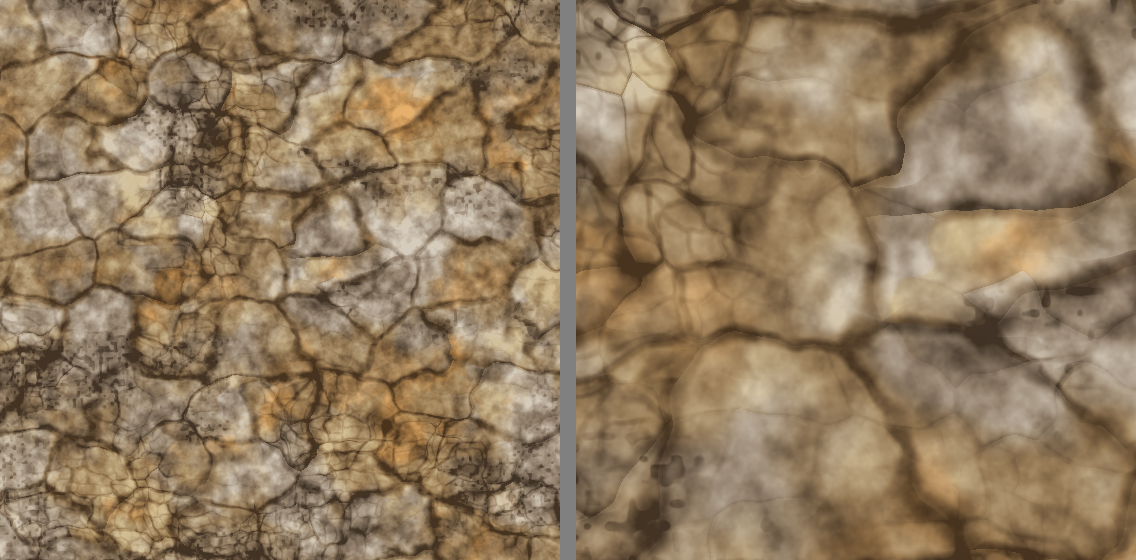
Left, the full canvas; right, a detail of the centre.
Reproduce this texture procedurally as a WebGL 1 fragment shader.

```glsl
precision highp float;
// Weathered cliff face: blocky grey limestone, ochre rubble, dark joints and soil.

uniform vec2 u_resolution;

// Stone colours, from shadow to highlight
const vec3 GREY_DARK = vec3(0.25, 0.20, 0.15);
const vec3 GREY_MID = vec3(0.57, 0.50, 0.42);
const vec3 GREY_LIGHT = vec3(0.84, 0.80, 0.74);
const vec3 OCHRE_DARK = vec3(0.28, 0.20, 0.12);
const vec3 OCHRE_MID = vec3(0.59, 0.47, 0.31);
const vec3 OCHRE_LIGHT = vec3(0.82, 0.74, 0.57);
const vec3 RUST = vec3(0.66, 0.45, 0.22);

// Pieces per canvas side
const vec2 BLOCKS = vec2(7.0, 9.0);
const vec2 SHARDS = vec2(17.0, 20.0);
const vec2 CHIPS = vec2(40.0, 46.0);

const vec2 WARP = vec2(0.085, 0.065);   // raggedness of the joints
const vec2 LIGHT_DIR = vec2(-0.4, 0.9);
const float BASE_TONE = 0.65;
const float GRAIN = 0.85;
const float MOTTLE = 0.55;
const float BEVEL = 0.13;
const float JITTER = 0.72;

struct Piece {
  float edge;     // 0 on the joint, growing inwards
  vec2 id;
  vec2 offset;    // from the pixel to the centre of the piece
  vec2 side;      // direction of the nearest neighbour
};

vec2 hash2(vec2 p) {
  vec3 q = fract(p.xyx * vec3(0.1031, 0.1030, 0.0973));
  q += dot(q, q.yzx + 33.33);
  return fract((q.xx + q.yz) * q.zy);
}

float noise(vec2 p) {
  vec2 i = floor(p);
  vec2 f = fract(p);
  f = f * f * (3.0 - 2.0 * f);
  float low = mix(hash2(i).x, hash2(i + vec2(1.0, 0.0)).x, f.x);
  float high = mix(hash2(i + vec2(0.0, 1.0)).x, hash2(i + 1.0).x, f.x);
  return mix(low, high, f.y);
}

float fbm(vec2 p) {
  float sum = 0.0;
  float gain = 0.5333;
  for (int i = 0; i < 4; i++) {
    sum += gain * noise(p);
    p = mat2(1.6, 1.2, -1.2, 1.6) * p + 19.7;
    gain *= 0.5;
  }
  return sum;
}

// Staggered cells with a squarish metric, so that pieces look like split blocks
Piece splitRock(vec2 p) {
  vec2 base = floor(p);
  vec2 id = base;
  vec2 nearest = vec2(0.0);
  vec2 second = vec2(1.0);
  float d1 = 9.0;
  float d2 = 9.0;
  for (int y = -1; y <= 1; y++) {
    for (int x = -1; x <= 1; x++) {
      vec2 cell = base + vec2(float(x), float(y));
      vec2 r = cell + 0.5 + JITTER * (hash2(cell) - 0.5) - p;
      r.x += 0.5 * mod(cell.y, 2.0) - 0.25;
      vec2 q = r * r;
      float d = sqrt(sqrt(dot(q, q)));
      if (d < d1) {
        d2 = d1; second = nearest;
        d1 = d; nearest = r; id = cell;
      } else if (d < d2) {
        d2 = d; second = r;
      }
    }
  }
  return Piece(d2 - d1, id, nearest, normalize(second - nearest + 1e-4));
}

float crack(Piece piece, float width) {
  return 1.0 - smoothstep(0.15 * width, width, piece.edge);
}

float bevel(Piece piece, float falloff) {
  return dot(piece.side, LIGHT_DIR) * exp(-falloff * piece.edge);
}

vec3 ramp(vec3 dark, vec3 mid, vec3 light, float t) {
  return t < 0.5 ? mix(dark, mid, 2.0 * t) : mix(mid, light, 2.0 * t - 1.0);
}

void main() {
  vec2 uv = gl_FragCoord.xy / min(u_resolution.x, u_resolution.y);

  // Three generations of fracture
  vec2 p = uv + WARP * (vec2(fbm(uv * 9.0), fbm(uv * 9.0 + 37.0)) - 0.5);
  Piece block = splitRock(p * BLOCKS + 3.0);
  Piece shard = splitRock(p * SHARDS + 17.0);
  Piece chip = splitRock(p * CHIPS + 51.0);
  vec2 blockRnd = hash2(block.id + 105.0);
  vec2 shardRnd = hash2(shard.id + 211.0);
  vec2 chipRnd = hash2(chip.id + 317.0);

  // Patches of rubble, soil and dark weathering
  float grain = fbm(uv * 55.0 + 9.0) - 0.5;
  float mottle = fbm(uv * 21.0 + 61.0) - 0.5;
  float broken = smoothstep(0.40, 0.62, fbm(uv * 5.0 + 80.0) + 0.2 * (blockRnd.y - 0.5));
  float soil = smoothstep(0.50, 0.66, fbm(uv * vec2(7.0, 6.0) + 120.0) + 0.14 * exp(-6.0 * block.edge));
  float stain = smoothstep(0.52, 0.68, fbm(uv * vec2(6.0, 9.0) + 200.0));
  float chalk = smoothstep(0.56, 0.62, fbm(uv * 12.0 + 150.0) + 0.12 * (blockRnd.x - 0.5));

  // Faces: each piece has its own tone, tilt and lit edges
  float tone = BASE_TONE + 0.24 * (blockRnd.x - 0.5) + 0.12 * chalk;
  tone += (0.08 + 0.18 * broken) * (shardRnd.x - 0.5) + 0.16 * broken * (chipRnd.x - 0.5);
  tone += 0.22 * dot(block.offset, hash2(block.id + 7.0) - 0.5);
  tone += BEVEL * (bevel(block, 7.0) + (0.3 + 0.6 * broken) * bevel(shard, 5.0));
  tone = mix(tone, 0.45 + 0.12 * (chipRnd.x - 0.5), 0.6 * soil);
  tone += MOTTLE * mottle + GRAIN * grain;

  // Joints of varying width, then stains and black specks
  float gap = noise(uv * 14.0 + 25.0);
  tone -= 0.34 * crack(block, mix(0.04, 0.24, gap));
  tone -= 0.24 * (0.25 + 0.75 * broken) * crack(shard, mix(0.06, 0.22, gap));
  tone -= 0.15 * broken * crack(chip, 0.26);
  float specks = smoothstep(0.60, 0.80, noise(uv * 150.0 + 40.0));
  tone -= stain * (0.12 + 0.26 * specks + 0.3 * max(mottle, 0.0));

  // Iron tints the stone from grey to ochre and rust
  float iron = fbm(uv * 4.0 + 300.0) + 0.2 * (blockRnd.y - 0.5) + 0.14 * (shardRnd.y - 0.5);
  float warm = smoothstep(0.40, 0.68, iron + 0.35 * mottle);
  warm = max(warm, 0.8 * soil) * (1.0 - 0.6 * stain);
  tone = clamp(tone, 0.0, 1.0);
  vec3 grey = ramp(GREY_DARK, GREY_MID, GREY_LIGHT, tone);
  vec3 ochre = ramp(OCHRE_DARK, OCHRE_MID, OCHRE_LIGHT, tone);
  float rust = smoothstep(0.56, 0.72, fbm(uv * 10.0 + 400.0)) * warm;
  ochre = mix(ochre, RUST * (0.45 + tone), 0.6 * rust);
  gl_FragColor = vec4(mix(grey, ochre, warm), 1.0);
}
```
